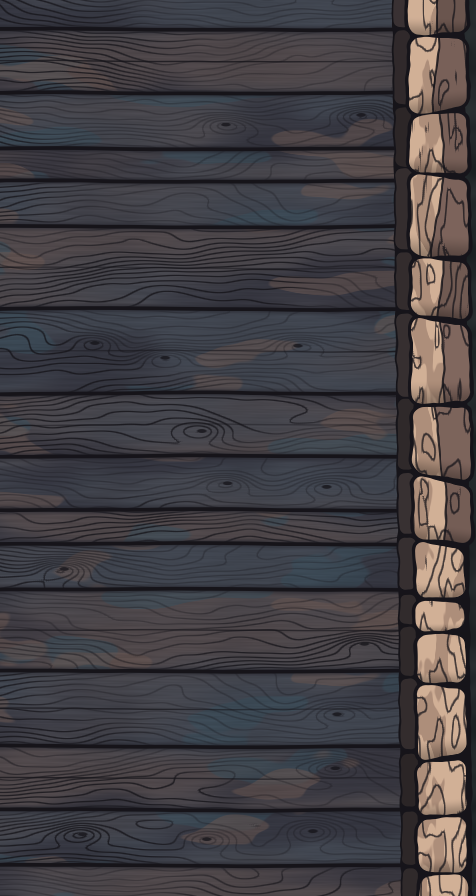
A WebGL 2 fragment shader for this texture:

```glsl
#version 300 es
precision highp float;
// Weathered blue and brown planks beside a lit column of rough stones.
// Uneven rows give the boards and blocks; contour lines of layered sines
// give the grain and cracks, and cellular knots bend the grain into rings.
uniform vec2 u_resolution;
out vec4 fragColor;

#define SEAM_WIDTH 0.0021
#define GRAIN_WIDTH 0.0007
#define GRAIN_DENSITY 125.0
#define GRAIN_SWIRL 3.2
#define KNOT_SPACING 0.15
#define BOARD_END 0.443
#define STONE_CENTER 0.491
#define SPLIT_STONES 7.5

const vec3 INK = vec3(0.085, 0.08, 0.10);
const vec3 BLUE_WOOD = vec3(0.25, 0.27, 0.31);
const vec3 BROWN_WOOD = vec3(0.31, 0.28, 0.29);
const vec3 DARK_WOOD = vec3(0.19, 0.19, 0.23);
const vec3 TEAL_PAINT = vec3(0.22, 0.30, 0.35);
const vec3 TAN_PAINT = vec3(0.40, 0.33, 0.31);
const vec3 LIT_STONE = vec3(0.82, 0.69, 0.59);
const vec3 SHADE_STONE = vec3(0.45, 0.36, 0.33);

// Row edges, measured downward from the top
const float BOARDS[17] = float[](-0.03, 0.033, 0.104, 0.166, 0.202, 0.253, 0.345, 0.439,
  0.509, 0.569, 0.607, 0.658, 0.749, 0.833, 0.904, 0.966, 1.03);
const float STONES[17] = float[](-0.03, 0.04, 0.126, 0.195, 0.288, 0.356, 0.452, 0.534,
  0.606, 0.669, 0.706, 0.764, 0.847, 0.911, 0.975, 1.04, 1.11);

float hash(float n) { return fract(sin(n * 91.7 + 3.1) * 4375.85); }

float waves(vec2 p) {
  float sum = 0.0, amp = 0.5;
  for (int i = 0; i < 4; i++) {
    sum += amp * sin(p.x + 1.4 * sin(p.y + float(i)));
    p = mat2(0.8, 0.6, -0.6, 0.8) * p * 1.7 + 2.3;
    amp *= 0.55;
  }
  return sum;
}

// Returns row number, upper edge and lower edge; tilt slants each edge
vec3 findRow(float edges[17], float y, float tilt) {
  vec3 row = vec3(0.0, edges[0], edges[1]);
  for (int i = 0; i < 16; i++) {
    float n = float(i);
    float top = edges[i] + tilt * (hash(n) - 0.5);
    float base = edges[i + 1] + tilt * (hash(n + 1.0) - 0.5);
    if (y >= top) row = vec3(n, top, base);
  }
  return row;
}

float roundBox(vec2 p, vec2 halfSize, float radius) {
  vec2 q = abs(p) - halfSize + radius;
  return length(max(q, 0.0)) + min(max(q.x, q.y), 0.0) - radius;
}

float fill(float d, float px) { return clamp(0.5 - d / px, 0.0, 1.0); }

// Thin line along each whole step of a height field
float contour(float height, float width, float px) {
  float slope = fwidth(height);
  float d = abs(fract(height) - 0.5) / max(slope, 0.0001) * px;
  return fill(d - width, px) * (1.0 - smoothstep(0.5, 1.2, slope));
}

vec3 drawBoards(vec2 p, float px) {
  p.y += 0.0012 * waves(vec2(p.x * 13.0, p.y * 9.0));
  vec3 row = findRow(BOARDS, p.y, 0.0);
  float size = row.z - row.y, across = p.y - row.y, seed = hash(row.x + 7.0);
  vec2 g = vec2(p.x * 11.0, across * 32.0) + seed * 50.0;

  // Grain height, raised by one random knot in some cells
  float height = across * GRAIN_DENSITY + GRAIN_SWIRL * waves(g);
  float cell = floor(p.x / KNOT_SPACING), eye = 0.0;
  for (float k = -1.0; k <= 1.0; k++) {
    float n = hash(cell + k + seed * 37.0);
    vec2 center = vec2((cell + k + 0.2 + 0.6 * n) * KNOT_SPACING, size * (0.3 + 0.4 * hash(n * 9.0)));
    float r = length((vec2(p.x, across) - center) / vec2(0.028, 0.011));
    float present = step(0.62, hash(n * 5.0 + 2.0));
    height += present * 4.0 * exp(-r * r);
    eye = max(eye, present * (1.0 - smoothstep(0.13, 0.25, r)));
  }

  // Alternating tints with worn paint and fine fibres
  float wear = waves(g * vec2(0.6, 0.9) + 8.0);
  vec3 color = mix(BLUE_WOOD, BROWN_WOOD, clamp(mod(row.x, 2.0) * 0.75 + wear * 0.6, 0.0, 1.0));
  color = mix(color, DARK_WOOD, 0.75 * smoothstep(-0.15, 0.6, waves(g * 0.8 + 21.0)));
  color = mix(color, TEAL_PAINT, 0.55 * smoothstep(0.5, 0.56, waves(g * 1.1 + 33.0)));
  color = mix(color, TAN_PAINT, 0.55 * smoothstep(0.56, 0.62, waves(g * 1.2 + 47.0)));
  color *= 1.0 + 0.06 * waves(vec2(p.x * 40.0, across * 900.0));
  float visible = 0.3 + 0.5 * smoothstep(-0.3, 0.4, waves(g * 0.5 + 13.0));
  color = mix(color, INK, max(visible * contour(height, GRAIN_WIDTH, px), 0.8 * eye));

  // Faint split in wide boards, strong seam between boards
  float crack = abs(across - size * 0.5) - 0.0008;
  color = mix(color, INK, step(0.065, size) * (0.55 + 0.3 * wear) * fill(crack, px));
  float seam = min(across, size - across);
  color = mix(color, DARK_WOOD * 0.8, 0.5 * (1.0 - smoothstep(0.002, 0.007, seam)));
  return mix(color, INK, fill(seam - SEAM_WIDTH, px));
}

vec3 drawStones(vec3 color, vec2 p, float px) {
  p.x -= 0.010 * (p.y - 0.6);
  float rough = 0.0018 * waves(p * 75.0);
  color = mix(color, INK, fill(BOARD_END - p.x + rough, px));

  // Narrow dark blocks behind the column
  vec3 row = findRow(STONES, p.y + 0.008, 0.0);
  vec2 q = vec2(p.x - 0.454, p.y + 0.008 - 0.5 * (row.y + row.z));
  float d = roundBox(q, vec2(0.009, 0.5 * (row.z - row.y) - 0.002), 0.007) + rough;
  color = mix(color, vec3(0.19, 0.165, 0.17) * (0.8 + 0.4 * hash(row.x)), fill(d, px));

  // Dim foliage-toned strip at the far side
  float strip = fill(0.523 - p.x + rough, px);
  color = mix(color, vec3(0.13, 0.15, 0.16) + 0.04 * waves(p * 60.0), strip);

  // Faceted front stones with cracks
  row = findRow(STONES, p.y, 0.5 * (p.x - STONE_CENTER));
  float tall = row.z - row.y, split = step(row.x, SPLIT_STONES);
  q = vec2(p.x - STONE_CENTER - 0.003 * split, p.y - 0.5 * (row.y + row.z));
  d = roundBox(q, vec2(0.028 + 0.005 * split, 0.5 * tall - 0.0015), 0.012) + rough;
  color = mix(color, INK, fill(d - 0.003, px));
  float facet = q.x + (hash(row.x + 4.0) - 0.6) * 0.6 * q.y + 0.004 * sin(row.x * 2.4) + rough;
  float shaded = split * fill(-facet, px);
  vec2 veins = q * vec2(100.0, 35.0) + row.x * 7.0;
  vec3 face = mix(LIT_STONE, vec3(0.62, 0.50, 0.43), 0.7 * smoothstep(0.1, 0.22, waves(veins)));
  face = mix(face, SHADE_STONE * (0.85 + 0.3 * hash(row.x + 2.0)), shaded);
  face *= 1.0 - 0.28 * smoothstep(0.2, 0.5, q.y / tall);
  face = mix(face, INK, 0.75 * contour(waves(veins * 0.7 + 5.0) * 1.4 + q.x * 25.0, 0.0009, px));
  face = mix(face, INK, split * 0.85 * fill(abs(facet) - 0.0012, px));
  return mix(color, face, fill(d + 0.001, px));
}

void main() {
  float px = 1.0 / u_resolution.y;
  vec2 p = gl_FragCoord.xy * px;
  p.y = 1.0 - p.y;
  fragColor = vec4(drawStones(drawBoards(p, px), p, px), 1.0);
}
```
